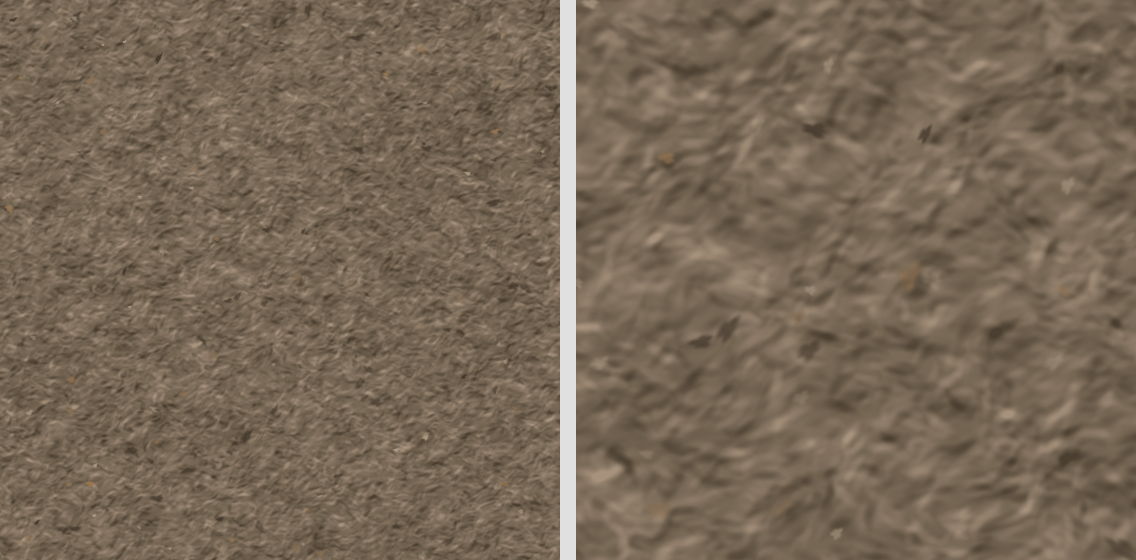
Left: the whole. Right: its middle third, enlarged.
A Shadertoy shader for this texture:

```glsl
// Matted, fibrous brown earth: short curved strokes of random tone are summed
// per cell (cellular spot noise) at three sizes, then strewn with dark pits
// and pale or ochre grit.

const vec3 EARTH_MID   = vec3(0.462, 0.401, 0.330);
const vec3 TONE_STEP   = vec3(0.100, 0.091, 0.084);
const vec3 PIT_COLOR   = vec3(0.235, 0.195, 0.150);
const vec3 CREAM_GRIT  = vec3(0.690, 0.625, 0.530);
const vec3 OCHRE_GRIT  = vec3(0.600, 0.460, 0.310);

const float PATCH_CELLS = 21.0;   // cells across the canvas
const float FIBRE_CELLS = 58.0;
const float FINE_CELLS  = 92.0;
const float PIT_CELLS   = 15.0;
const float GRIT_CELLS  = 30.0;

const float PATCH_GAIN = 0.38;
const float FIBRE_GAIN = 0.98;
const float FINE_GAIN  = 0.55;

const float LEAN        = 0.30;   // mean fibre direction, radians
const float LEAN_SPREAD = 1.15;
const float FIBRE_HALF_LENGTH = 0.86;   // in cells
const float FIBRE_BEND  = 0.55;
const int   FIBRES_PER_CELL = 3;

vec3 hash3(vec3 p) {
    p = fract(p * vec3(0.1031, 0.1030, 0.0973));
    p += dot(p, p.yxz + 33.33);
    return fract((p.xxy + p.yxx) * p.zyx);
}

vec2 rotate(vec2 p, float angle) {
    float c = cos(angle), s = sin(angle);
    return vec2(c * p.x + s * p.y, c * p.y - s * p.x);
}

// Sum of soft, bent strokes with tones from -1 to 1
float fibres(vec2 p, float halfWidth, float seed) {
    vec2 cell = floor(p);
    float sum = 0.0;
    for (int y = -1; y <= 1; y++)
    for (int x = -1; x <= 1; x++)
    for (int i = 0; i < FIBRES_PER_CELL; i++) {
        vec2 id = cell + vec2(x, y);
        vec3 place = hash3(vec3(id + 71.0, seed + float(i) * 7.0));
        vec3 look  = hash3(vec3(id + 233.0, seed + float(i) * 7.0 + 3.0));
        float angle = LEAN + LEAN_SPREAD * (look.x + place.z - 1.0);
        vec2 d = rotate(p - id - place.xy, angle);
        d.y += FIBRE_BEND * (2.0 * look.y - 1.0) * d.x * d.x;
        d /= vec2(FIBRE_HALF_LENGTH, halfWidth);
        float body = max(0.0, 1.0 - dot(d, d));
        sum += (2.0 * look.z - 1.0) * body * body;
    }
    return sum;
}

// Sparse ragged specks: x is coverage, y is a random value per speck
vec2 specks(vec2 p, float chance, vec2 size, float seed) {
    vec2 cell = floor(p);
    vec2 result = vec2(0.0);
    for (int y = -1; y <= 1; y++)
    for (int x = -1; x <= 1; x++) {
        vec2 id = cell + vec2(x, y);
        vec3 place = hash3(vec3(id + 19.0, seed));
        vec3 look  = hash3(vec3(id + 151.0, seed + 5.0));
        if (place.z > chance) continue;
        vec2 d = rotate(p - id - place.xy, LEAN + 2.0 * (look.x - 0.5));
        d /= size * mix(0.55, 1.25, look.y * look.y);
        float turn = atan(d.y, d.x);
        float ragged = 0.14 * sin(3.0 * turn + 6.3 * look.x)
                     + 0.10 * sin(5.0 * turn + 6.3 * look.z);
        float cover = 1.0 - smoothstep(0.45, 1.25, length(d) + ragged);
        if (cover > result.x) result = vec2(cover, look.z);
    }
    return result;
}

void mainImage(out vec4 fragColor, in vec2 fragCoord) {
    vec2 uv = fragCoord / iResolution.y;

    // Gentle sway keeps the strokes from lining up
    vec2 sway = 0.003 * vec2(sin(uv.y * 47.0 + 3.0 * sin(uv.x * 21.0)),
                             sin(uv.x * 39.0 + 2.0 * sin(uv.y * 27.0)));
    vec2 p = uv + sway;

    // Matted ground
    float tone = PATCH_GAIN * fibres(p * PATCH_CELLS, 0.42, 1.0)
               + FIBRE_GAIN * fibres(p * FIBRE_CELLS, 0.29, 41.0)
               + FINE_GAIN  * fibres(p * FINE_CELLS,  0.37, 83.0);
    tone += 0.06 * sin(uv.x * 7.0 + 2.0 * sin(uv.y * 5.0)) * sin(uv.y * 9.0 + 1.0);
    vec3 color = EARTH_MID + TONE_STEP * clamp(tone, -1.7, 1.9);

    // Dark pits
    vec2 pit = specks(p * PIT_CELLS, 0.24, vec2(0.17, 0.085), 131.0);
    color = mix(color, PIT_COLOR, pit.x * mix(0.25, 0.85, pit.y));

    // Pale and ochre grit
    vec2 grit = specks(p * GRIT_CELLS, 0.17, vec2(0.21, 0.14), 173.0);
    vec3 gritColor = mix(CREAM_GRIT, OCHRE_GRIT, step(0.68, fract(grit.y * 7.0)));
    color = mix(color, gritColor, grit.x * mix(0.2, 0.95, grit.y * grit.y));

    fragColor = vec4(color, 1.0);
}
```
